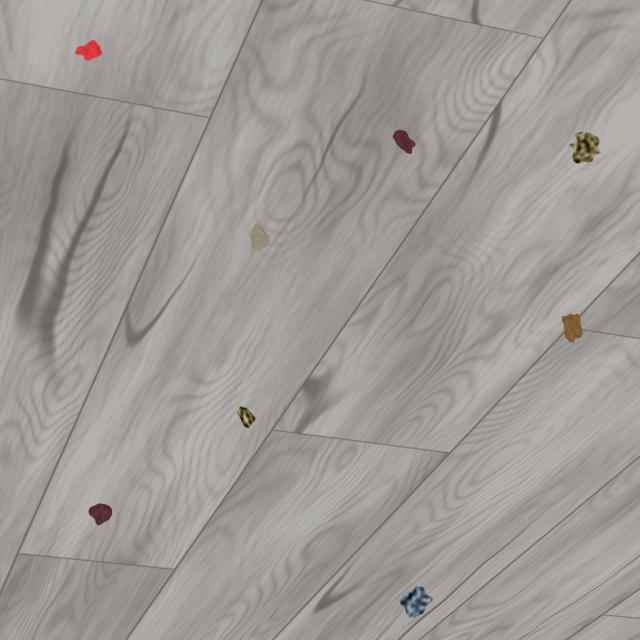
Reproduce this texture procedurally as a WebGL 2 fragment shader.

```glsl
#version 300 es
precision highp float;
// Grey wood-plank floor seen at an angle, with a few scattered scraps of paper and foil.

uniform vec2 u_resolution;
out vec4 fragColor;

const vec3 DARK_WOOD = vec3(0.50, 0.48, 0.47);
const vec3 LIGHT_WOOD = vec3(0.69, 0.68, 0.67);
const vec3 SEAM_COLOR = vec3(0.37, 0.355, 0.35);
const vec3 CRACK_COLOR = vec3(0.36, 0.33, 0.32);

const float BASE_TONE = 0.71;
const float PLANK_VARIATION = 0.22;
const float CLOUD_CONTRAST = 0.85;
const float STREAK_CONTRAST = 0.50;
const float RING_CONTRAST = 0.36;
const float FIBRE_CONTRAST = 0.30;
const float RING_COUNT = 17.0;

const float PLANK_LENGTH = 0.984;
const float FIRST_JOINT = 0.862;
const float JOINT_STAGGER = 0.245;
const float SEAM_HALF_WIDTH = 0.0014;

const int SCRAP_COUNT = 8;
const float SCRAP_RADIUS = 0.021;
const vec3 SCRAP_COLORS[6] = vec3[6](
    vec3(0.34, 0.17, 0.21), vec3(0.40, 0.36, 0.22), vec3(0.85, 0.22, 0.24),
    vec3(0.50, 0.36, 0.20), vec3(0.33, 0.39, 0.44), vec3(0.58, 0.55, 0.47));

vec2 hash2(vec2 p) {
    vec3 a = fract(p.xyx * vec3(0.1031, 0.1030, 0.0973));
    a += dot(a, a.yzx + 33.33);
    return fract((a.xx + a.yz) * a.zy);
}

float cornerSlope(vec2 cell, vec2 offset) {
    return dot(hash2(cell + offset) * 2.0 - 1.0, -offset);
}

float gradientNoise(vec2 p) {
    vec2 cell = floor(p), f = p - cell;
    vec2 s = f * f * f * (f * (f * 6.0 - 15.0) + 10.0);
    vec2 e = vec2(1.0, 0.0);
    float a = cornerSlope(cell, e.yy) + dot(hash2(cell) * 2.0 - 1.0, f);
    float b = dot(hash2(cell + e.xy) * 2.0 - 1.0, f - e.xy);
    float c = dot(hash2(cell + e.yx) * 2.0 - 1.0, f - e.yx);
    float d = dot(hash2(cell + e.xx) * 2.0 - 1.0, f - e.xx);
    return mix(mix(a, b, s.x), mix(c, d, s.x), s.y);
}

// Wood surface; x runs across the plank, y along it.
vec3 woodColor(vec2 q, float plankTone) {
    vec2 bent = q + 0.012 * vec2(gradientNoise(q * 13.0), gradientNoise(q * 11.0 + 31.0));

    float cloud = gradientNoise(bent * vec2(6.0, 2.4) + 7.0);
    float streak = gradientNoise(bent * vec2(24.0, 3.5) + 17.0);
    float fibre = gradientNoise(bent * vec2(125.0, 8.0))
                + 0.6 * gradientNoise(q * vec2(210.0, 40.0));

    // Growth rings are contours of a stretched height field.
    float height = gradientNoise(bent * vec2(5.0, 1.8) + 3.0)
                 + 0.30 * gradientNoise(bent * vec2(11.0, 5.0) + 51.0);
    float phase = RING_COUNT * height;
    float ring = pow(0.5 + 0.5 * sin(6.2832 * phase), 2.5);
    ring *= 1.0 - smoothstep(0.25, 0.6, fwidth(phase));
    ring *= smoothstep(-0.30, 0.35, gradientNoise(q * vec2(7.0, 3.0) + 83.0));

    float tone = BASE_TONE + PLANK_VARIATION * (plankTone - 0.5) + CLOUD_CONTRAST * cloud
               + STREAK_CONTRAST * streak + FIBRE_CONTRAST * fibre - RING_CONTRAST * ring;
    vec3 color = mix(DARK_WOOD, LIGHT_WOOD, clamp(tone, -0.25, 1.08));

    // Occasional long dark cracks.
    float split = abs(gradientNoise(bent * vec2(6.0, 1.3) + 67.0));
    float crackMask = smoothstep(0.12, 0.38, gradientNoise(q * vec2(4.0, 2.2) + 43.0));
    return mix(color, CRACK_COLOR, 0.75 * crackMask * smoothstep(0.022, 0.004, split));
}

// Torn scraps; every third one is crumpled, shiny foil.
vec3 addScraps(vec3 color, vec2 p, float pixel) {
    for (int i = 0; i < SCRAP_COUNT; i++) {
        float n = float(i);
        vec2 random = hash2(vec2(n, 9.0));
        vec2 w = p - fract(vec2(0.63, 0.78) + n * vec2(0.7549, 0.5698));
        float angle = 6.2832 * random.x;
        w = mat2(cos(angle), -sin(angle), sin(angle), cos(angle)) * w;
        float radius = SCRAP_RADIUS * mix(0.65, 1.15, random.y);
        w.y *= mix(1.0, 1.8, random.x);
        float ragged = 0.014 * gradientNoise(w * 55.0 + n * 13.0);
        float edge = mix(length(w), max(abs(w.x), abs(w.y)), 0.5) - radius + ragged;
        float shine = i % 3 == 1 ? 1.0 : 0.12;
        float crumple = gradientNoise(w * 110.0 + n * 5.0);
        vec3 scrap = SCRAP_COLORS[i % 6] + shine * 0.75 * crumple;
        color = mix(color, scrap, smoothstep(pixel, -pixel, edge));
    }
    return color;
}

void main() {
    vec2 p = gl_FragCoord.xy / u_resolution.y;
    float pixel = 1.0 / u_resolution.y;

    // Perspective plank grid: rows fan out from a far point, joints lean slightly.
    float rowWidth = 0.229 + 0.253 * p.y;
    float across = (p.x + 0.032 - 0.442 * p.y) / rowWidth;
    float along = (1.0 - p.y - 0.2 * p.x) / (1.0 - 0.115 * p.x);
    float row = floor(across);
    float joint = (along - FIRST_JOINT + JOINT_STAGGER * row) / PLANK_LENGTH;
    vec2 plank = hash2(vec2(row, floor(joint)) + 20.0);

    vec2 q = vec2(across * 0.38, along * 1.2) + floor(plank * 40.0);
    vec3 color = woodColor(q, plank.x);

    // Dark seams between planks, fainter at the short ends.
    float sideGap = abs(across - round(across)) * rowWidth * 0.8;
    float endGap = abs(joint - round(joint)) * PLANK_LENGTH * 0.95;
    float side = 1.0 - smoothstep(-pixel, pixel, sideGap - SEAM_HALF_WIDTH);
    float end = 1.0 - smoothstep(-pixel, pixel, endGap - 0.7 * SEAM_HALF_WIDTH);
    color = mix(color, SEAM_COLOR, max(0.8 * side, 0.65 * end));

    fragColor = vec4(addScraps(color, p, pixel), 1.0);
}
```
